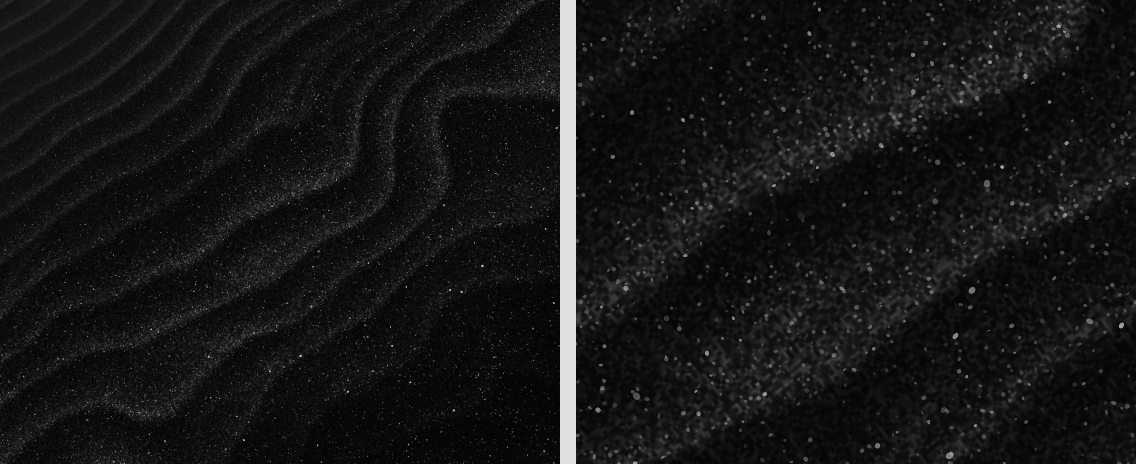
Left: the whole. Right: its middle third, enlarged.
Give the GLSL for this texture, as a Shadertoy shader.

```glsl
// Black sand dunes in low light: wavy ripples run up to the right and widen
// towards the lower right. Warped log-spaced bands give the slopes, value
// noise gives the grain, and small chips in jittered cells give the glints.

const vec2 RIDGE_DIR = vec2(0.79, 0.613);
const vec3 SAND_TINT = vec3(1.0, 1.0, 1.005);
const float SHADE = 0.042;
const float CREST = 0.08;
const float HAZE = 0.034;

float hash12(vec2 p) {
    vec3 q = fract(p.xyx * 0.1031);
    q += dot(q, q.yzx + 33.33);
    return fract((q.x + q.y) * q.z);
}

float valueNoise(vec2 p) {
    vec2 cell = floor(p);
    vec2 f = fract(p);
    f = f * f * (3.0 - 2.0 * f);
    float low = mix(hash12(cell), hash12(cell + vec2(1, 0)), f.x);
    float high = mix(hash12(cell + vec2(0, 1)), hash12(cell + vec2(1, 1)), f.x);
    return mix(low, high, f.y);
}

// Broad bends with a little finer sway, centred on zero.
float bend(vec2 p) {
    return 0.75 * valueNoise(p) + 0.25 * valueNoise(p * 2.1 + 17.3) - 0.5;
}

// Slow rise to a thin bright crest, then a quick fall into shadow.
float ripple(float phase, float sharpness) {
    float f = fract(phase);
    float slope = pow(f, sharpness) * (1.0 - smoothstep(0.78, 0.98, f));
    float rim = smoothstep(0.66, 0.8, f) * (1.0 - smoothstep(0.8, 0.92, f));
    return 1.25 * slope + 0.3 * rim;
}

// Lit amount of the dune surface; s = (along, across) the ridges.
float duneLight(vec2 s) {
    float warp = bend(s * vec2(3.6, 3.0) + 5.7);
    float phase = 10.5 * log(1.0 + 2.5 * max(s.y, 0.0)) - 0.4;
    phase += warp * mix(1.2, 2.5, smoothstep(0.0, 0.5, s.y));
    float fade = 1.0 - 0.75 * smoothstep(0.85, 1.25, s.y);
    float strength = fade * mix(0.35, 1.3, valueNoise(s * vec2(3.0, 5.0) + 2.3));
    float sharpness = mix(2.8, 1.8, smoothstep(0.1, 0.8, s.y));

    // Side ripples drift across the main ones, so ridges split and join.
    float drift = bend(s * vec2(4.5, 3.0) + 41.0);
    float patches = smoothstep(0.35, 0.8, valueNoise(s * vec2(3.5, 6.0) + 9.1));
    float side = ripple(phase * 1.3 + 2.2 * drift + 0.8 * s.x, 2.4);
    side *= patches * fade * smoothstep(0.2, 0.45, s.y);
    return strength * ripple(phase, sharpness) + 0.5 * side;
}

// One angular chip per cell, turned at random, present with the given chance.
float glints(vec2 p, float freq, float chance, float radius, float pixel) {
    vec2 q = p * freq;
    vec2 cell = floor(q);
    vec2 jitter = vec2(hash12(cell + 11.7), hash12(cell + 47.2));
    vec2 offset = fract(q) - mix(vec2(0.3), vec2(0.7), jitter);
    float turn = 3.14159 * hash12(cell + 61.9);
    vec2 axis = vec2(cos(turn), sin(turn));
    vec2 chip = vec2(dot(offset, axis), dot(offset, vec2(-axis.y, axis.x)));
    chip.y *= mix(1.0, 1.6, hash12(cell + 23.6));
    float r = radius * mix(0.6, 1.15, hash12(cell + 83.1));
    float edge = 0.5 * pixel * freq;
    float cover = 1.0 - smoothstep(max(r - edge, 0.0), r + edge, length(chip));
    float shine = mix(0.25, 1.0, hash12(cell + 129.4));
    return cover * shine * step(hash12(cell + 5.3), chance);
}

void mainImage(out vec4 fragColor, in vec2 fragCoord) {
    float pixel = 1.0 / iResolution.y;
    vec2 p = fragCoord * pixel;

    // Ridge axes, measured from the upper left corner.
    vec2 fromCorner = p - vec2(0.0, 1.0);
    vec2 s = vec2(dot(fromCorner, RIDGE_DIR),
                  dot(fromCorner, vec2(RIDGE_DIR.y, -RIDGE_DIR.x)));
    float near = smoothstep(0.05, 0.7, s.y);

    // Slopes, far haze and the dark near corner.
    float light = duneLight(s);
    float sand = SHADE + CREST * light;
    sand += HAZE * (1.0 - smoothstep(0.0, 0.55, s.y));
    sand *= 1.0 - 0.45 * smoothstep(0.9, 1.4, s.y);

    // Fine grain, sharper towards the viewer; laid along the ridges.
    vec2 bed = s + 3.0;
    float speck = valueNoise(bed * 380.0);
    float clump = valueNoise(bed * 190.0 + 31.0);
    float grain = 0.42 + 1.5 * speck * speck + 0.3 * clump * clump;
    sand *= mix(1.0, grain, mix(0.25, 1.0, near));

    // Glints: many small ones on the lit slopes, few large ones up close.
    float lit = 0.4 + light;
    float sparkle = 0.28 * glints(bed, 200.0, 0.17 * lit, 0.33, pixel);
    sparkle += 0.48 * glints(bed + 3.1, 125.0, 0.075 * lit, 0.22, pixel);
    sparkle *= mix(0.12, 1.0, near);
    float close = smoothstep(0.5, 1.1, s.y);
    sparkle += 0.7 * close * glints(bed + 7.4, 58.0, 0.045, 0.15, pixel);

    fragColor = vec4(SAND_TINT * (sand + sparkle), 1.0);
}
```
